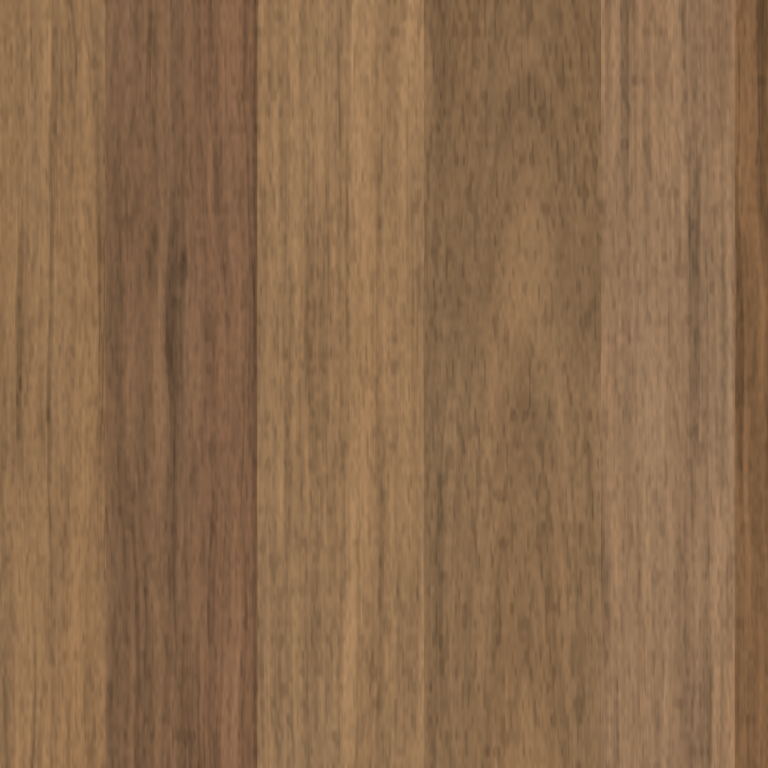
A WebGL 1 fragment shader for this texture:

```glsl
precision highp float;
uniform vec2 u_resolution;

const vec3 GOLDEN = vec3(0.550, 0.424, 0.300);
const vec3 UMBER = vec3(0.473, 0.358, 0.262);
const vec3 RUSSET = vec3(0.492, 0.364, 0.268);
const vec3 TAN = vec3(0.580, 0.453, 0.325);
const vec3 OLIVE = vec3(0.520, 0.404, 0.288);
const vec3 ROSE = vec3(0.562, 0.442, 0.332);
const vec3 AMBER = vec3(0.495, 0.365, 0.250);

float hash(vec2 p) {
  p = fract(p * vec2(0.1031, 0.1137));
  p += dot(p, p.yx + 33.33);
  return fract((p.x + p.y) * p.x * 17.0);
}

float noise(vec2 p) {
  vec2 cell = floor(p);
  vec2 f = fract(p);
  f = f * f * (3.0 - 2.0 * f);
  float low = mix(hash(cell), hash(cell + vec2(1.0, 0.0)), f.x);
  float high = mix(hash(cell + vec2(0.0, 1.0)), hash(cell + 1.0), f.x);
  return mix(low, high, f.y);
}

float fbm(vec2 p) {
  float sum = 0.0;
  float gain = 0.533;
  for (int i = 0; i < 4; i++) {
    sum += gain * noise(p);
    p = p * vec2(2.03, 1.9) + vec2(17.3, 9.1);
    gain *= 0.5;
  }
  return sum;
}

// Soft step across a plank joint
float joint(float x, float edge, float blur) {
  return smoothstep(edge - blur, edge + blur, x);
}

// Base colour of the planks from left to right
vec3 plankColour(float x) {
  vec3 c = mix(GOLDEN, UMBER, joint(x, 0.137, 0.0015));
  c = mix(c, RUSSET, joint(x, 0.250, 0.030));
  c = mix(c, TAN, joint(x, 0.335, 0.0015));
  c = mix(c, OLIVE, joint(x, 0.552, 0.0015));
  c = mix(c, ROSE, joint(x, 0.783, 0.006));
  return mix(c, AMBER, joint(x, 0.957, 0.003));
}

float plankIndex(float x) {
  return step(0.137, x) + step(0.335, x) + step(0.552, x)
       + step(0.783, x) + step(0.957, x);
}

// Nested arches that open downward around a centre line
float archCoordinate(vec2 p, float centre, float taper) {
  float dx = p.x - centre;
  float rise = taper * p.y;
  return sqrt(dx * dx + rise * rise);
}

// Small elongated dark marks inside a span of x
float marks(vec2 p, float left, float width) {
  float sum = 0.0;
  for (int i = 0; i < 4; i++) {
    float k = float(i) * 7.0 + 3.0;
    vec2 at = vec2(left + width * hash(vec2(k, 2.0)), 0.3 + 0.4 * hash(vec2(k, 5.0)));
    vec2 size = vec2(0.005, 0.012 + 0.04 * hash(vec2(k, 9.0)));
    vec2 d = (p - at) / size;
    sum += exp(-dot(d, d));
  }
  return sum;
}

void main() {
  vec2 p = gl_FragCoord.xy / u_resolution;
  float plank = plankIndex(p.x);
  float offset = plank * 3.7;
  float figured = 1.0 - joint(p.x, 0.335, 0.001) + joint(p.x, 0.957, 0.001);
  float arched = step(0.552, p.x) - step(0.783, p.x);

  // Bend the grain
  float sway = fbm(vec2(p.x * 7.0 + offset, p.y * 2.6 + offset)) - 0.5;
  float grainX = p.x + sway * mix(0.008, 0.040, figured);
  float arch = archCoordinate(p, 0.685, 0.10) + sway * 0.022;
  grainX = mix(grainX, arch, arched) + offset;

  // Broad bands, narrow lines and darker veins
  float bands = fbm(vec2(grainX * 42.0, p.y * 0.9 + offset)) - 0.5;
  float lines = fbm(vec2(grainX * 120.0, p.y * 4.5 + offset)) - 0.5;
  float veinNoise = fbm(vec2(grainX * 75.0 + 40.0, p.y * 1.7));
  float veins = smoothstep(0.56, 0.76, veinNoise);

  // Short pores and fine fibres
  float slant = p.x + 0.02 * p.y + 0.012 * sway;
  float pores = smoothstep(0.55, 0.90, noise(vec2(slant * 240.0, p.y * 48.0)));
  float fibres = noise(vec2(slant * 275.0 + 11.0, p.y * 95.0)) - 0.5;
  float clouds = fbm(p * vec2(9.0, 5.0) + offset) - 0.5;

  float tone = 1.035 + bands * 0.16 + lines * 0.31 + clouds * 0.05;
  tone -= veins * mix(0.11, 0.17, figured);
  tone -= pores * mix(0.085, 0.115, arched);
  tone += fibres * 0.105;
  tone -= 0.20 * marks(p, 0.15, 0.16);

  // Shaded joint and strip edge
  float seam = (p.x - 0.332) / 0.003;
  tone -= 0.12 * exp(-seam * seam);
  tone -= 0.06 * joint(p.x, 0.552, 0.0015) * (1.0 - joint(p.x, 0.574, 0.006));

  // Warm and cool drift along the boards
  float warmth = fbm(vec2(p.x * 18.0 + offset, p.y * 2.0)) - 0.5;
  vec3 tint = 1.0 + warmth * vec3(0.035, -0.005, -0.05);
  gl_FragColor = vec4(plankColour(p.x) * tint * tone, 1.0);
}
```
